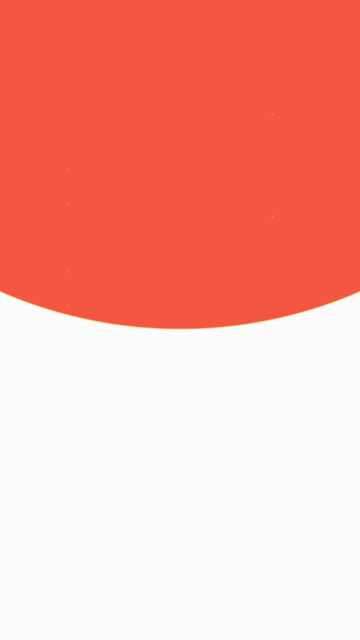
Reproduce this background procedurally as a WebGL 1 fragment shader.

```glsl
precision highp float;

uniform vec2 u_resolution;

float segmentDistance(vec2 p, vec2 halfSpan) {
    float along = clamp(dot(p, halfSpan) / dot(halfSpan, halfSpan), -1.0, 1.0);
    return length(p - halfSpan * along);
}

// 1 inside the shape, 0 outside, softened over one pixel
float coverage(float dist, float pixel) {
    return clamp(0.5 - dist / pixel, 0.0, 1.0);
}

void main() {
    // Width runs from 0 to 1, height from 0 to 16/9
    vec2 p = gl_FragCoord.xy / u_resolution * vec2(1.0, 16.0 / 9.0);
    float pixel = 1.0 / u_resolution.x;

    vec3 paper = vec3(0.99);
    vec3 coral = vec3(0.953, 0.337, 0.259);
    vec3 amber = vec3(0.98, 0.72, 0.36);

    // Large disc hanging from the top, with a thin amber rim
    float disc = length(p - vec2(0.5, 2.1147)) - 1.252;
    vec3 color = mix(paper, amber, coverage(disc, pixel));
    color = mix(color, coral, coverage(disc + 0.0025, pixel));

    // Faint slanted flecks swinging between the two sides
    float flecks = 0.0;
    for (int i = 0; i < 6; i++) {
        float n = float(i);
        float swing = cos(n * 2.0944);
        vec2 center = vec2(0.379 + 0.378 * swing,
                           1.461 - 0.095 * n - 0.0386 * (1.0 - swing));
        float slant = mod(n, 2.0) * 2.0 - 1.0;
        float dist = segmentDistance(p - center, vec2(0.002 * slant, 0.003));
        flecks = max(flecks, coverage(dist - 0.001, pixel));
    }
    color = mix(color, paper, 0.28 * flecks);

    gl_FragColor = vec4(color, 1.0);
}
```
